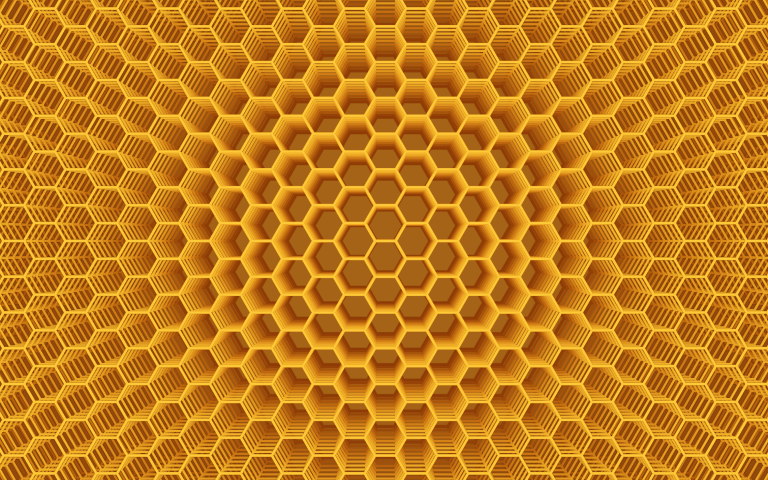
Give the GLSL for this background, as a WebGL 1 fragment shader.

```glsl
precision highp float;
// A golden honeycomb seen straight on, its deep cells receding to the centre.
// Hexagonal grids are stacked from back to front, each slightly larger and
// brighter, so they merge into walls inside and part into ribs outside.
uniform vec2 u_resolution;

// Distance to the nearest edge of a flat-topped hexagon grid, row height 1.
float hexEdge(vec2 p) {
  vec2 period = vec2(1.7320508, 1.0);
  p.y += 0.5;
  vec2 a = mod(p, period) - 0.5 * period;
  vec2 b = mod(p + 0.5 * period, period) - 0.5 * period;
  vec2 q = abs(dot(a, a) < dot(b, b) ? a : b);
  return 0.5 - max(q.y, dot(q, vec2(0.8660254, 0.5)));
}

// Wax colour from the deep shade (0) to the lit rim (1).
vec3 waxColor(float height) {
  vec3 deep = mix(vec3(0.56, 0.23, 0.02), vec3(0.82, 0.48, 0.075),
                  smoothstep(0.0, 0.6, height));
  return mix(deep, vec3(0.96, 0.71, 0.16), smoothstep(0.4, 0.9, height));
}

void main() {
  // Position in cell rows, measured from the vanishing point.
  vec2 p = (gl_FragCoord.xy - 0.5 * u_resolution) / u_resolution.y;
  p = (p - vec2(0.003, -0.002)) / 0.0745;
  float pixel = 1.0 / (0.0745 * u_resolution.y);
  float radius = length(p);
  float outer = smoothstep(4.0, 8.5, radius);

  // Floor, shaded beside the walls and towards the outside.
  float floorEdge = hexEdge(p / 0.865);
  vec3 shade = vec3(0.55, 0.25, 0.03);
  vec3 color = mix(shade, vec3(0.645, 0.39, 0.085),
                   smoothstep(0.02, 0.08, floorEdge));
  color = mix(color, shade, 0.75 * outer);

  // Ribs of the walls, from the back to just below the rim.
  for (int i = 0; i < 8; i++) {
    float height = float(i) / 8.0;
    float scale = mix(0.865, 1.0, height);
    float edge = hexEdge(p / scale) * scale;
    color *= 1.0 - 0.1 * outer * (1.0 - smoothstep(0.02, 0.08, edge));
    float cover = clamp((0.031 - edge) / pixel + 0.5, 0.0, 1.0);
    float lit = mix(height, 0.25 + 0.65 * height, outer);
    color = mix(color, waxColor(lit), cover);
  }

  // Bright rim with a lighter crest.
  float rim = hexEdge(p);
  color *= 1.0 - 0.12 * outer * (1.0 - smoothstep(0.03, 0.08, rim));
  vec3 crest = mix(vec3(0.99, 0.79, 0.22), vec3(0.93, 0.63, 0.12),
                   smoothstep(0.012, 0.05, rim));
  color = mix(color, crest, clamp((0.04 - rim) / pixel + 0.5, 0.0, 1.0));

  gl_FragColor = vec4(color, 1.0);
}
```
